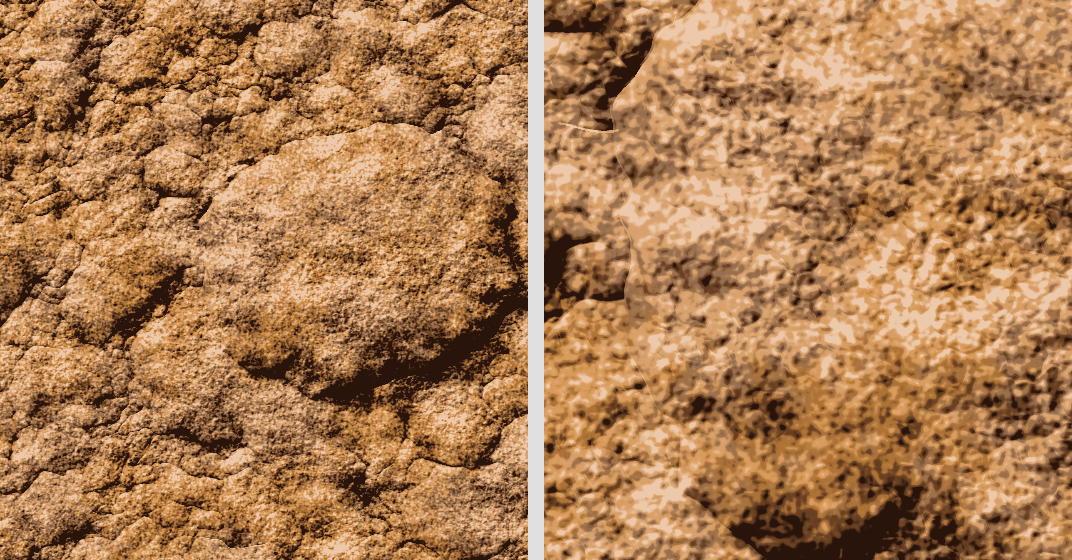
Left: the whole. Right: its middle third, enlarged.
Reproduce this texture procedurally as a Shadertoy shader.

```glsl
// Heap of crumbly ochre earth clods around one large boulder, lit from above.
#define PALE    vec3(0.93, 0.79, 0.67)
#define TAN     vec3(0.85, 0.63, 0.42)
#define OCHRE   vec3(0.68, 0.45, 0.21)
#define DULL    vec3(0.60, 0.44, 0.31)
#define BROWN   vec3(0.41, 0.25, 0.13)
#define SHADE   vec3(0.16, 0.08, 0.045)
#define LIGHT   vec2(-0.5, 0.866)
#define BOULDER vec2(0.638, 0.538)
#define RELIEF  0.42
#define GRIT    0.42
#define EXPOSURE 0.58
#define CONTRAST 0.36

vec3 hash(vec2 p) {
    vec3 q = fract(p.xyx * vec3(0.1031, 0.1030, 0.0973));
    q += dot(q, q.yxz + 33.33);
    return fract((q.xxy + q.yzz) * q.zyx);
}

float corner(vec2 cell, vec2 offset) {
    return dot(hash(cell + 71.0).xy * 2.0 - 1.0, offset);
}

// Gradient noise, roughly -0.7 to 0.7
float noise(vec2 p) {
    vec2 i = floor(p), f = p - i, e = vec2(1, 0);
    vec2 u = f * f * f * (f * (f * 6.0 - 15.0) + 10.0);
    return mix(mix(corner(i, f), corner(i + e.xy, f - e.xy), u.x),
               mix(corner(i + e.yx, f - e.yx), corner(i + 1.0, f - 1.0), u.x), u.y);
}

// Height of one scattered layer of rounded clods
float clods(vec2 p, float size, float share, float seed) {
    vec2 g = p / size + seed, base = floor(g);
    float h = 0.0;
    for (int y = -1; y <= 1; y++)
    for (int x = -1; x <= 1; x++) {
        vec2 cell = base + vec2(x, y);
        vec3 r = hash(cell);
        if (r.z > share) continue;
        vec2 d = g - cell - 0.5 - 0.7 * (r.xy - 0.5);
        d *= mix(vec2(0.85, 1.15), vec2(1.15, 0.9), r.xy);
        float radius = mix(0.72, 0.45, r.z / share);
        h = max(h, radius * sqrt(max(0.0, 1.0 - dot(d, d) / (radius * radius))));
    }
    return 0.6 * h * size;
}

// All clods together, smaller towards the top of the slope
float heap(vec2 p) {
    p += 0.04 * vec2(noise(p * 9.0), noise(p * 9.0 + 40.0));
    p += 0.015 * vec2(noise(p * 33.0 + 7.0), noise(p * 33.0 + 90.0));
    vec2 q = vec2((p.x - 0.47) * (1.0 + 0.5 * p.y), p.y + 0.25 * p.y * p.y);
    float h = clods(q, 0.024, 0.9, 11.0);
    h = max(h, clods(q, 0.045, 0.75, 37.0));
    h = max(h, clods(q, 0.085, 0.55, 63.0));
    h = max(h, clods(q, 0.15, 0.35, 83.0));
    h = max(h, 0.8 * clods(q, 0.24, mix(0.45, 0.0, clamp(p.y, 0.0, 1.0)), 95.0));
    vec2 b = mat2(0.98, -0.2, 0.2, 0.98) * (p - BOULDER) / vec2(0.285, 0.235);
    b = pow(abs(b), vec2(2.4));
    return max(h, 0.2 * pow(max(0.0, 1.0 - b.x - b.y), 0.38));
}

// Crumbly surface: broken lumps plus packed grit
float crumbs(vec2 p) {
    float h = 0.0, freq = 14.0;
    for (int i = 0; i < 5; i++) {
        h += noise(p * freq + float(i) * 19.0) / freq;
        freq *= 2.1;
    }
    vec2 g = p + 0.006 * vec2(noise(p * 90.0), noise(p * 90.0 + 33.0));
    float grit = clods(g, 0.017, 0.6, 17.0) + clods(g, 0.0085, 0.7, 51.0);
    return RELIEF * h + GRIT * grit;
}

vec3 earth(float tone, float tint) {
    vec3 c = mix(SHADE, BROWN, smoothstep(0.02, 0.2, tone));
    c = mix(c, mix(DULL, OCHRE, tint), smoothstep(0.22, 0.42, tone));
    c = mix(c, TAN - tint * vec3(0.0, 0.02, 0.06), smoothstep(0.46, 0.7, tone));
    return mix(c, PALE, smoothstep(0.74, 0.99, tone));
}

void mainImage(out vec4 fragColor, in vec2 fragCoord) {
    vec2 p = fragCoord / iResolution.y;
    vec2 e = vec2(0.0015, 0.0);

    // Slope of clods and grain
    float rough = mix(0.65, 1.35, smoothstep(-0.25, 0.2, noise(p * 7.0 + 3.0)));
    float h = heap(p), grain = crumbs(p);
    vec2 slope = vec2(heap(p + e.xy), heap(p + e.yx)) - h;
    slope += rough * (vec2(crumbs(p + e.xy), crumbs(p + e.yx)) - grain);
    slope /= e.x;
    float facing = -dot(slope, LIGHT) / sqrt(1.0 + 0.6 * dot(slope, slope));

    // Cast shadows, crevices on every side and dark gaps
    float shadow = 0.0, crevice = 0.0;
    for (int i = 0; i < 3; i++) {
        float reach = 0.012 * exp2(float(i));
        float rise = heap(p + LIGHT * reach) - h;
        shadow = max(shadow, smoothstep(0.5, 1.7, rise / reach));
    }
    for (int i = 0; i < 4; i++) {
        float turn = 1.5708 * float(i) + 0.3;
        float rise = heap(p + 0.014 * vec2(cos(turn), sin(turn))) - h;
        crevice += 0.25 * smoothstep(0.0, 0.02, rise);
    }
    float gap = 1.0 - smoothstep(-0.002, 0.016, h);

    // Chalky crusts, ochre stains, sandy grains and small pits
    float crust = smoothstep(-0.1, 0.3, noise(p * 11.0 + 55.0));
    float speck = smoothstep(0.05, 0.4, noise(p * 120.0 + 21.0));
    float sand = 0.45 * noise(p * 130.0 + 5.0) + 0.45 * noise(p * 225.0 + 61.0);
    float pit = smoothstep(0.3, 0.45, noise(p * 60.0 + 130.0));
    float tint = smoothstep(-0.25, 0.25, noise(p * 6.0 + 80.0) + 0.6 * noise(p * 60.0));

    float tone = EXPOSURE + CONTRAST * facing + 14.0 * (grain - 0.003);
    tone += 0.28 * crust * speck + 0.05 * crust + 0.2 * noise(p * 24.0 + 9.0) + sand;
    tone -= 0.36 * shadow + 0.4 * crevice + 0.2 * gap + 0.25 * pit;
    fragColor = vec4(earth(tone, tint), 1.0);
}
```
